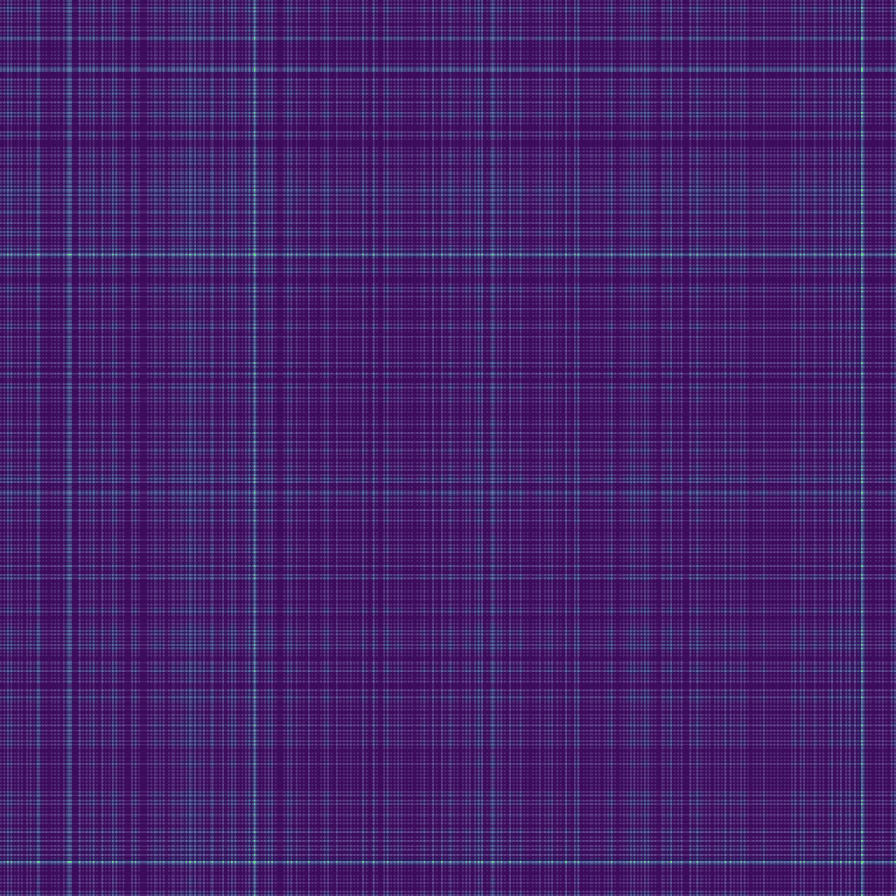
Give the GLSL for this pattern, as a Shadertoy shader.

```glsl
const float CELLS = 512.0;        // thread slots across and down
const float LIT_SHARE = 0.4472;   // share of slots holding a thread
const float SLIP_JITTER = 0.10;   // irregular spacing of threads
const float STRENGTH_STEP = 0.618034;
const float STRENGTH_JITTER = 0.40;
const float GAP_LEVEL = 0.30;
const float THIN_LEVEL = 0.50;
const float STRENGTH_RANGE = 0.60;
const float BAND_GAIN = 0.07;
const float ACCENT_LEVEL = 2.1;
const float FAINT_ACCENT_LEVEL = 1.15;
const float COOL_SPREAD = 4.0;    // width in slots of the tint blur
const int REACH = 3;              // neighbouring slots in the filter

const vec3 PLUM = vec3(0.235, 0.045, 0.36);
const vec3 VIOLET = vec3(0.31, 0.15, 0.45);
const vec3 LILAC = vec3(0.38, 0.27, 0.55);
const vec3 PALE = vec3(0.43, 0.40, 0.64);
const vec3 MINT = vec3(0.48, 0.80, 0.58);
const vec3 COOL_SHIFT = vec3(-0.07, 0.045, 0.0);

// Denser bands: centre and half width, as shares of the canvas
const vec2 BANDS[8] = vec2[8](
    vec2(0.012, 0.020), vec2(0.155, 0.035), vec2(0.221, 0.010), vec2(0.320, 0.030),
    vec2(0.424, 0.012), vec2(0.715, 0.020), vec2(0.820, 0.045), vec2(0.930, 0.022));

float hash(float n) {
    return fract(sin(n * 12.9898 + 4.1) * 43758.5);
}

float bandDensity(float t) {
    float density = 0.0;
    for (int i = 0; i < 8; i++) {
        float d = (t - BANDS[i].x) / BANDS[i].y;
        density = max(density, exp(-d * d));
    }
    return density;
}

float isSlot(float index, float target) {
    return 1.0 - step(0.5, abs(index - target));
}

float slotAmplitude(float index) {
    // Layered sines let the spacing drift between two and three slots
    float drift = 0.6 * sin(index * 0.031) + 0.4 * sin(index * 0.083 + 1.0);
    float phase = fract(index * LIT_SHARE + drift + SLIP_JITTER * hash(index + 311.0));
    float lit = 1.0 - step(LIT_SHARE, phase);

    float h = fract(index * STRENGTH_STEP + STRENGTH_JITTER * hash(index));
    float strength = THIN_LEVEL + STRENGTH_RANGE * h * h
                   + BAND_GAIN * bandDensity((index + 0.5) / CELLS);
    float amplitude = mix(GAP_LEVEL, strength, lit);

    float accent = isSlot(index, 145.0) + isSlot(index, 492.0);
    float faint = isSlot(index, 39.0) + isSlot(index, 281.0) + isSlot(index, 330.0);
    amplitude = mix(amplitude, FAINT_ACCENT_LEVEL, faint);
    return mix(amplitude, ACCENT_LEVEL, accent);
}

// Box-filtered amplitude along one axis: x = sharp, y = blurred for the tint
vec2 threadProfile(float t, float pixel) {
    float u = t * CELLS;
    float sharpWidth = min(pixel * CELLS, 2.0 * float(REACH));
    vec2 width = vec2(sharpWidth, max(sharpWidth, COOL_SPREAD));
    vec2 profile = vec2(0.0);
    for (int k = -REACH; k <= REACH; k++) {
        float index = floor(u) + float(k);
        vec2 left = max(u - 0.5 * width, vec2(index));
        vec2 right = min(u + 0.5 * width, vec2(index + 1.0));
        profile += slotAmplitude(index) * max(right - left, 0.0) / width;
    }
    return profile;
}

vec3 ramp(float v) {
    vec3 color = mix(PLUM, VIOLET, smoothstep(0.14, 0.27, v));
    color = mix(color, LILAC, smoothstep(0.27, 0.50, v));
    color = mix(color, PALE, smoothstep(0.50, 0.95, v));
    return mix(color, MINT, smoothstep(1.00, 2.00, v));
}

void mainImage(out vec4 fragColor, in vec2 fragCoord) {
    vec2 uv = fragCoord / iResolution.xy;
    vec2 pixel = 1.0 / iResolution.xy;

    // The same thread sequence runs rightward and downward
    vec2 warp = threadProfile(uv.x, pixel.x);
    vec2 weft = threadProfile(1.0 - uv.y, pixel.y);

    // Crossings multiply, so lines break into dots
    vec2 crossing = warp * weft;
    vec3 color = ramp(crossing.x);
    color += COOL_SHIFT * smoothstep(0.24, 0.34, crossing.y);
    fragColor = vec4(clamp(color, 0.0, 1.0), 1.0);
}
```
